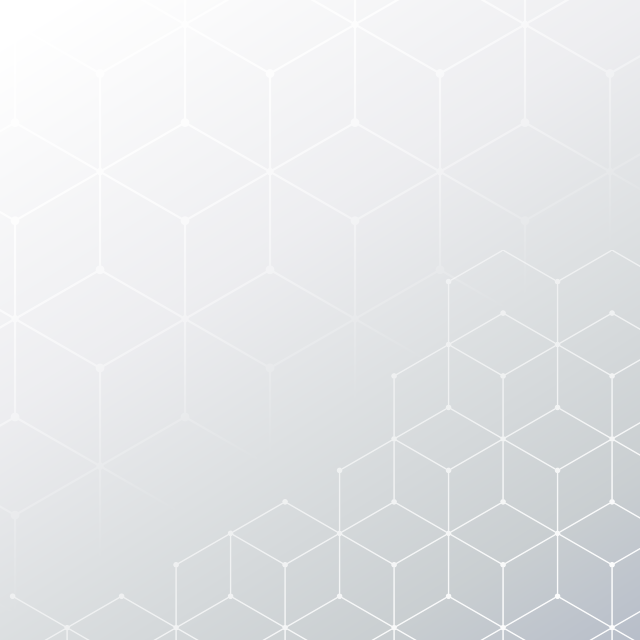
This background is drawn by a WebGL 2 fragment shader. Its source:

```glsl
#version 300 es
precision highp float;

#define LARGE_ORIGIN vec2(0.1563, 0.7318)
#define LARGE_SPACING 0.2656
#define LARGE_LINE 0.0017
#define LARGE_DOT 0.0068
#define SMALL_ORIGIN vec2(0.5306, 0.1667)
#define SMALL_SPACING 0.1703
#define SMALL_LINE 0.0011
#define SMALL_DOT 0.0043
#define GRADIENT_TILT 0.62
#define FADE_END 0.60
#define STAIR_TOP 0.395

uniform vec2 u_resolution;
out vec4 outColor;

const float SQRT3 = 1.7320508;
const float SIXTH_TURN = 1.0471976;

struct Cell {
    vec2 hub;    // centre of the hexagon around the point
    vec2 spoke;  // unit direction of the nearest spoke
    vec2 corner; // outer end of that spoke
};

// Nearest hub of a triangular lattice, and the spoke closest to p.
Cell findCell(vec2 p, vec2 origin, float spacing) {
    vec2 period = spacing * vec2(1.0, SQRT3);
    vec2 q = p - origin;
    vec2 hubA = round(q / period) * period;
    vec2 hubB = (floor(q / period) + 0.5) * period;
    vec2 hub = distance(q, hubA) < distance(q, hubB) ? hubA : hubB;
    vec2 local = q - hub + vec2(1e-6, 0.0);
    float angle = (floor(atan(local.y, local.x) / SIXTH_TURN) + 0.5) * SIXTH_TURN;
    vec2 spoke = vec2(cos(angle), sin(angle));
    vec2 center = origin + hub;
    return Cell(center, spoke, center + spoke * spacing / SQRT3);
}

float spokeLine(vec2 p, Cell cell, float halfWidth, float aa) {
    vec2 local = p - cell.hub;
    float d = abs(local.x * cell.spoke.y - local.y * cell.spoke.x);
    return 1.0 - smoothstep(-aa, aa, d - halfWidth);
}

float dot2d(vec2 p, vec2 center, float radius, float aa) {
    return 1.0 - smoothstep(-aa, aa, distance(p, center) - radius);
}

// Staircase outline of the small lattice: a steep side, a low side and a flat top.
float insideStairs(vec2 p, float margin) {
    float depth = 1.0 - p.y + margin;
    float steepSide = 0.392 - SQRT3 * (p.x - 0.742);
    float lowSide = 0.9544 - 0.462 * (p.x - 0.0612);
    return step(max(STAIR_TOP, min(steepSide, lowSide)), depth);
}

float largeLattice(vec2 p, float aa) {
    Cell cell = findCell(p, LARGE_ORIGIN, LARGE_SPACING);
    float dots = max(dot2d(p, cell.corner, LARGE_DOT, aa),
                     dot2d(p, cell.hub, LARGE_DOT * 0.85, aa));
    return max(spokeLine(p, cell, LARGE_LINE, aa), dots);
}

float smallLattice(vec2 p, float aa) {
    Cell cell = findCell(p, SMALL_ORIGIN, SMALL_SPACING);
    float line = spokeLine(p, cell, SMALL_LINE, aa);
    line *= insideStairs(0.5 * (cell.hub + cell.corner), 0.0);
    // The top row keeps only its slanted spokes.
    bool topRow = 1.0 - cell.hub.y < STAIR_TOP;
    if (topRow && abs(cell.spoke.x) < 0.5) line = 0.0;
    float cornerDot = dot2d(p, cell.corner, SMALL_DOT, aa) * insideStairs(cell.corner, 0.0456);
    float hubDot = dot2d(p, cell.hub, SMALL_DOT, aa) * insideStairs(cell.hub, 0.0);
    return max(line, max(cornerDot, hubDot));
}

// Diagonal ramp from white to blue grey.
vec3 backdrop(float t) {
    const vec3 white = vec3(1.0);
    const vec3 pale = vec3(0.930, 0.931, 0.942);
    const vec3 mist = vec3(0.860, 0.873, 0.880);
    const vec3 steel = vec3(0.790, 0.810, 0.820);
    const vec3 slate = vec3(0.720, 0.745, 0.790);
    vec3 color = mix(white, pale, clamp((t - 0.04) / 0.36, 0.0, 1.0));
    color = mix(color, mist, clamp((t - 0.40) / 0.22, 0.0, 1.0));
    color = mix(color, steel, clamp((t - 0.62) / 0.22, 0.0, 1.0));
    return mix(color, slate, clamp((t - 0.84) / 0.16, 0.0, 1.0));
}

void main() {
    vec2 p = gl_FragCoord.xy / u_resolution.y;
    float aa = 0.6 / u_resolution.y;
    float t = (GRADIENT_TILT * p.x + 1.0 - p.y) / (GRADIENT_TILT + 1.0);
    vec3 color = backdrop(t);

    // The large lattice fades out as the small one grows stronger.
    float largeAlpha = 0.75 * clamp((FADE_END - t) / 0.36, 0.0, 1.0);
    float smallAlpha = mix(0.5, 0.95, smoothstep(0.54, 0.95, t));
    color = mix(color, vec3(1.0), largeLattice(p, aa) * largeAlpha);
    color = mix(color, vec3(1.0), smallLattice(p, aa) * smallAlpha);
    outColor = vec4(color, 1.0);
}
```
